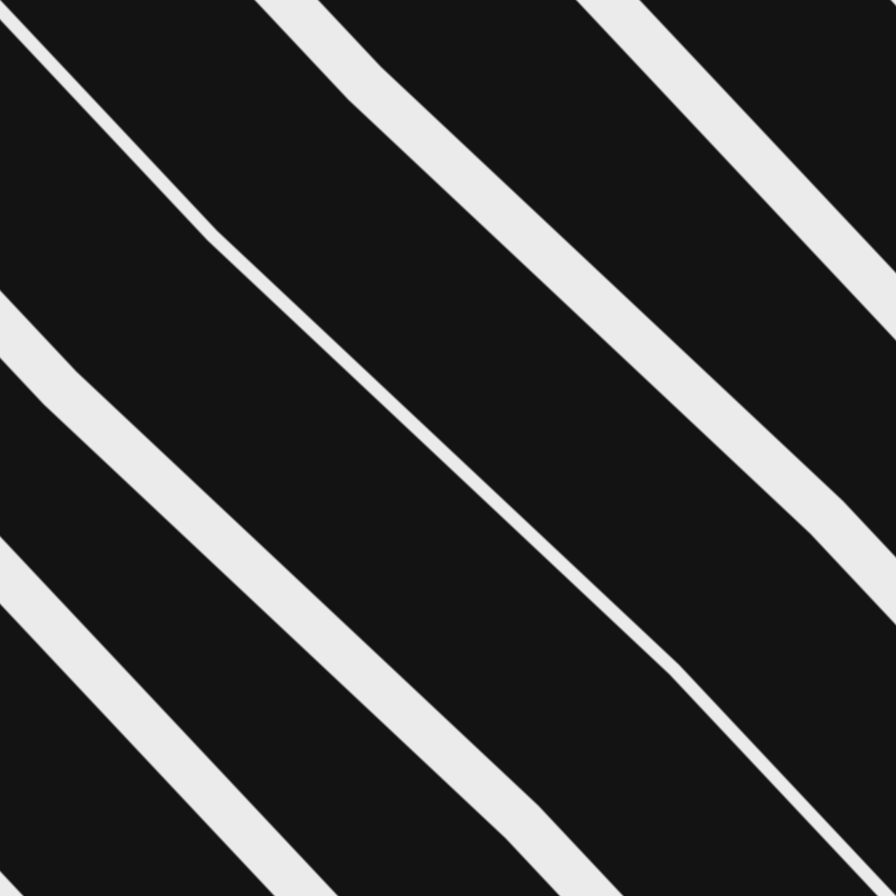
Reproduce this pattern procedurally as a three.js fragment shader.

```glsl
varying vec2 vUv;

// Triangle wave from -1 to 1 with a period of 2
float zigzag(float t) {
  return 1.0 - 4.0 * abs(fract(t * 0.5 - 0.25) - 0.5);
}

void main() {
  // Diagonal axes: across the stripes and along them
  float across = vUv.x + vUv.y - 1.0;
  float along = vUv.x - vUv.y + 1.0;
  float bend = 0.0156 * zigzag(along) - 0.0104;

  float stripes = 0.0;
  for (int i = -3; i <= 3; i++) {
    float index = float(i);
    float ring = abs(index);

    // Outer stripes bend the opposite way, the second pair sits closer in
    float side = ring < 1.5 ? 1.0 : -1.0;
    float inset = ring == 2.0 ? 0.022 * sign(index) : 0.0;
    float center = 0.34 * index - inset + side * bend;

    // The middle stripe is thin
    float halfWidth = ring < 0.5 ? 0.0107 : 0.0365;
    float edge = abs(across - center) - halfWidth;
    stripes = max(stripes, 1.0 - smoothstep(-0.0025, 0.0025, edge));
  }

  vec3 ground = vec3(0.075);
  vec3 light = vec3(0.92);
  gl_FragColor = vec4(mix(ground, light, stripes), 1.0);
}
```
